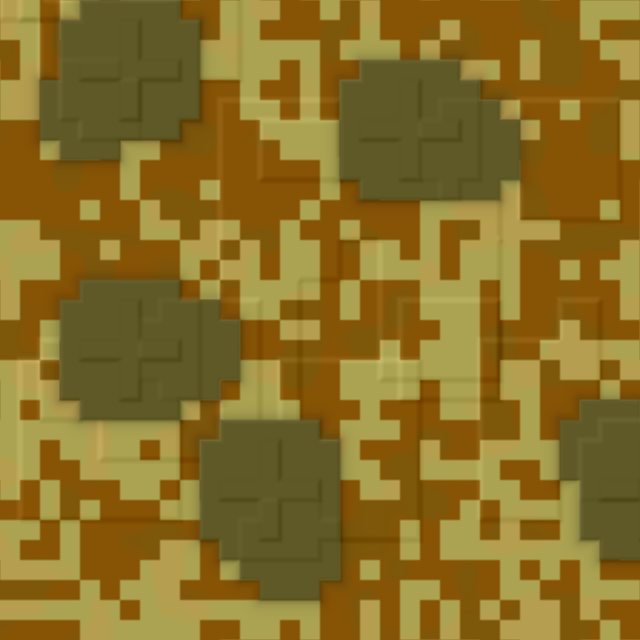
Give the GLSL for this pattern, as a Shadertoy shader.

```glsl
// Blocky desert camouflage: brown and khaki cells under embossed stepped olive blobs.

const float CELLS = 32.0;
const int BLOBS = 5;
const int PANELS = 18;

const vec3 BROWN = vec3(0.53, 0.33, 0.02);
const vec3 BROWN_COOL = vec3(0.49, 0.34, 0.04);
const vec3 KHAKI = vec3(0.67, 0.64, 0.32);
const vec3 KHAKI_WARM = vec3(0.71, 0.62, 0.31);
const vec3 OLIVE = vec3(0.37, 0.35, 0.15);

float hash(vec2 p) {
    vec3 q = fract(vec3(p.xyx) * 0.1031);
    q += dot(q, q.yzx + 33.33);
    return fract((q.x + q.y) * q.z);
}

float valueNoise(vec2 p) {
    vec2 i = floor(p), f = fract(p);
    f = f * f * (3.0 - 2.0 * f);
    return mix(mix(hash(i), hash(i + vec2(1, 0)), f.x),
               mix(hash(i + vec2(0, 1)), hash(i + vec2(1, 1)), f.x), f.y);
}

float boxDistance(vec2 p, vec2 halfSize) {
    vec2 d = abs(p) - halfSize;
    return length(max(d, 0.0)) + min(max(d.x, d.y), 0.0);
}

// Square with one cell notched out of each corner
float notchedSquare(vec2 p, float r) {
    return min(boxDistance(p, vec2(r, r - 1.0)), boxDistance(p, vec2(r - 1.0, r)));
}

// Diamond in one-cell steps, five cells across
float steppedDiamond(vec2 p) {
    return min(notchedSquare(p, 1.5),
               min(boxDistance(p, vec2(2.5, 0.5)), boxDistance(p, vec2(0.5, 2.5))));
}

float raised(float d, float softness) {
    return smoothstep(softness, -softness, d);
}

// Staggered rows of blob centres
vec2 blobCentre(int i) {
    int slot = i + i / 3;
    float row = float(slot / 2), col = float(slot % 2), shift = float(slot / 4);
    return vec2(6.5 + 7.0 * shift + col * (14.0 + 5.0 * shift),
                28.5 - 14.0 * row + 3.5 * row * (row - 1.0) - 3.0 * col * (1.0 - shift));
}

// Cell offset of the small lobe that swings around each blob
vec2 lobeOffset(int i) {
    float t = float(i) - 1.75;
    float angle = 0.785 * (8.0 - t * t);
    return floor(2.9 * vec2(cos(angle), sin(angle)) + 0.5);
}

// Distances to the nearest body, lobe and inner diamond
vec3 blobDistances(vec2 p) {
    vec3 d = vec3(1e3);
    for (int i = 0; i < BLOBS; i++) {
        vec2 q = p - blobCentre(i);
        d = min(d, vec3(notchedSquare(q, 3.5),
                        notchedSquare(q - lobeOffset(i), 2.5),
                        steppedDiamond(q)));
    }
    return d;
}

float blobHeight(vec2 p) {
    vec3 d = blobDistances(p);
    return raised(d.x, 0.16) + 0.5 * raised(d.y, 0.16) + 0.7 * raised(d.z, 0.16);
}

// Faint overlapping panels, denser on the left
float panelHeight(vec2 p) {
    float h = 0.0;
    for (int i = 0; i < PANELS; i++) {
        float k = float(i);
        vec2 r = vec2(hash(vec2(k, 3.0)), hash(vec2(k, 17.0)));
        vec2 corner = floor(CELLS * vec2(r.x * r.x, r.y));
        vec2 size = floor(2.0 + 8.0 * vec2(hash(vec2(k, 29.0)), hash(vec2(k, 41.0))));
        h += raised(boxDistance(p - corner - 0.5 * size, 0.5 * size), 0.2);
    }
    return h;
}

// One when a cell is khaki; some neighbours join into short runs
float khakiCell(vec2 cell) {
    float pick = hash(floor(cell / 2.0) + 71.0);
    vec2 run = pick < 0.35 ? vec2(1, 2) : pick < 0.55 ? vec2(2, 1) : vec2(1);
    float v = hash(floor(cell / run) + 11.0 * run) + 0.6 * (valueNoise(cell / 4.5) - 0.5);
    return step(0.6, v);
}

// Cell mosaic with softened borders
float khakiMask(vec2 p, float softness) {
    vec2 i = floor(p - 0.5);
    vec2 w = smoothstep(0.5 - softness, 0.5 + softness, fract(p - 0.5));
    return mix(mix(khakiCell(i), khakiCell(i + vec2(1, 0)), w.x),
               mix(khakiCell(i + vec2(0, 1)), khakiCell(i + vec2(1, 1)), w.x), w.y);
}

void mainImage(out vec4 fragColor, in vec2 fragCoord) {
    vec2 p = CELLS * fragCoord / iResolution.y;
    vec2 tilt = vec2(0.08, -0.08);

    // Ground with patchy tints and panel seams lit from the upper left
    float tint = smoothstep(0.5, 0.7, valueNoise(p * 0.6 + 50.0));
    vec3 color = mix(mix(BROWN, BROWN_COOL, tint), mix(KHAKI, KHAKI_WARM, tint), khakiMask(p, 0.07));
    color += 0.09 * (panelHeight(p + tilt) - panelHeight(p - tilt));

    // Olive blobs with a narrow shadow, bevel and inner groove
    vec3 d = blobDistances(p);
    float outline = min(d.x, d.y);
    color *= 1.0 - 0.25 * exp(-4.0 * max(outline, 0.0));
    color = mix(color, OLIVE, raised(outline, 0.09));
    color += 0.05 * (blobHeight(p + tilt) - blobHeight(p - tilt));
    color -= 0.03 * exp(-60.0 * d.z * d.z);

    fragColor = vec4(clamp(color, 0.0, 1.0), 1.0);
}
```
